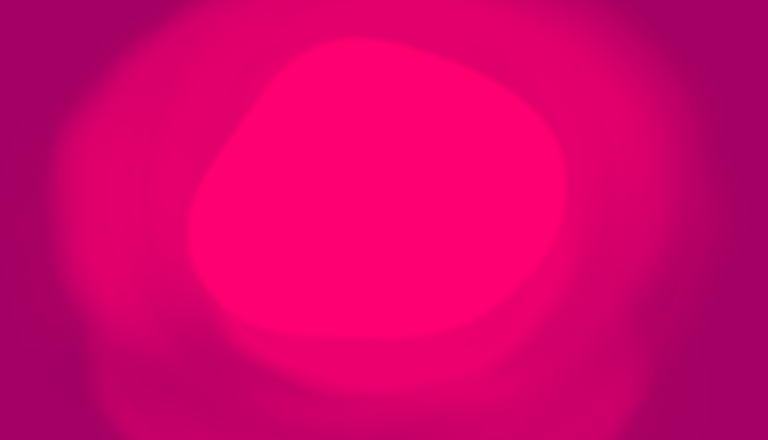
Give the GLSL for this background, as a Shadertoy shader.

```glsl
// Overlapping magenta paint blobs around a bright off-centre core.
// Soft ellipses raise a single shade value layer by layer; curved noise
// streaks roughen them, and a wavy polar outline shapes the core.

const vec3 PLUM = vec3(0.63, 0.0, 0.385);
const vec3 HOT_PINK = vec3(1.0, 0.0, 0.441);

float hash(vec2 p) {
    p = fract(p * vec2(0.1031, 0.1137));
    p += dot(p, p.yx + 33.33);
    return fract((p.x + p.y) * p.x * 17.0);
}

float noise(vec2 p) {
    vec2 cell = floor(p), f = fract(p);
    f = f * f * (3.0 - 2.0 * f);
    float low = mix(hash(cell), hash(cell + vec2(1, 0)), f.x);
    float high = mix(hash(cell + vec2(0, 1)), hash(cell + vec2(1, 1)), f.x);
    return mix(low, high, f.y);
}

// Coverage of an ellipse with a soft rim.
float ellipse(vec2 p, vec2 center, vec2 radii, float soft) {
    float dist = (length((p - center) / radii) - 1.0) * min(radii.x, radii.y);
    return 1.0 - smoothstep(-soft, soft, dist);
}

// Coverage of a round shape whose radius is a sum of four harmonics.
float wavyBlob(vec2 p, vec2 center, float radius, vec4 cosines, vec4 sines, float soft) {
    vec2 d = p - center;
    vec4 turns = atan(d.y, d.x) * vec4(1, 2, 3, 4);
    float rim = radius + dot(cosines, cos(turns)) + dot(sines, sin(turns));
    return 1.0 - smoothstep(-soft, soft, length(d) - rim);
}

// Brush marks that follow arcs around a center, from -0.5 to 0.5.
float brushStreaks(vec2 p, vec2 center) {
    vec2 d = p - center;
    float r = length(d);
    float bend = d.x / max(r, 0.001);
    float broad = noise(vec2(r * 17.0, bend * 3.0 + 20.0));
    float fine = noise(vec2(r * 50.0, bend * 4.0 + 40.0));
    return mix(broad, fine, 0.35) - 0.5;
}

void mainImage(out vec4 fragColor, in vec2 fragCoord) {
    vec2 p = fragCoord / iResolution.y;
    vec2 coreCenter = vec2(0.852, 0.557);
    float streak = brushStreaks(p, coreCenter);
    vec2 wobble = vec2(noise(p * 6.0 + 10.0), noise(p * 6.0 + 50.0)) - 0.5;
    vec2 q = p + 0.035 * wobble + 0.03 * streak * normalize(p - coreCenter + 0.0001);

    // Dark ground and broad outer washes
    float shade = 0.04;
    shade = mix(shade, 0.23, ellipse(q, vec2(0.875, 0.52), vec2(0.745, 0.60), 0.05));
    shade = mix(shade, 0.38, ellipse(q, vec2(0.828, 0.16), vec2(0.627, 0.35), 0.025));
    shade = mix(shade, 0.54, ellipse(q, vec2(0.825, 0.545), vec2(0.69, 0.51), 0.04));

    // Lighter strokes around the core
    shade = mix(shade, 0.70, ellipse(q, vec2(0.90, 0.66), vec2(0.59, 0.39), 0.11));
    shade += 0.12 * ellipse(q, vec2(0.25, 0.46), vec2(0.15, 0.24), 0.12);
    shade += 0.10 * ellipse(q, vec2(1.22, 0.10), vec2(0.25, 0.16), 0.10);

    // Shadows beneath the core
    shade -= 0.20 * ellipse(q, vec2(0.49, 0.17), vec2(0.25, 0.10), 0.09);
    shade -= 0.10 * ellipse(q, vec2(1.23, 0.22), vec2(0.14, 0.06), 0.05);
    shade -= 0.08 * ellipse(q, vec2(1.43, 0.43), vec2(0.10, 0.20), 0.09);
    shade += 0.12 * streak * smoothstep(0.04, 0.4, shade);

    // Inner ring, then the flat bright core
    float ring = ellipse(q, vec2(0.87, 0.435), vec2(0.438, 0.325), 0.025);
    shade = mix(shade, 0.79 + 0.06 * streak, ring);
    float core = wavyBlob(p + 0.012 * wobble, coreCenter, 0.378,
        vec4(0.005, 0.040, 0.0095, 0.001),
        vec4(-0.004, 0.015, -0.0193, 0.015), 0.012);
    shade = mix(shade, 0.99, core);

    fragColor = vec4(mix(PLUM, HOT_PINK, clamp(shade, 0.0, 1.0)), 1.0);
}
```
